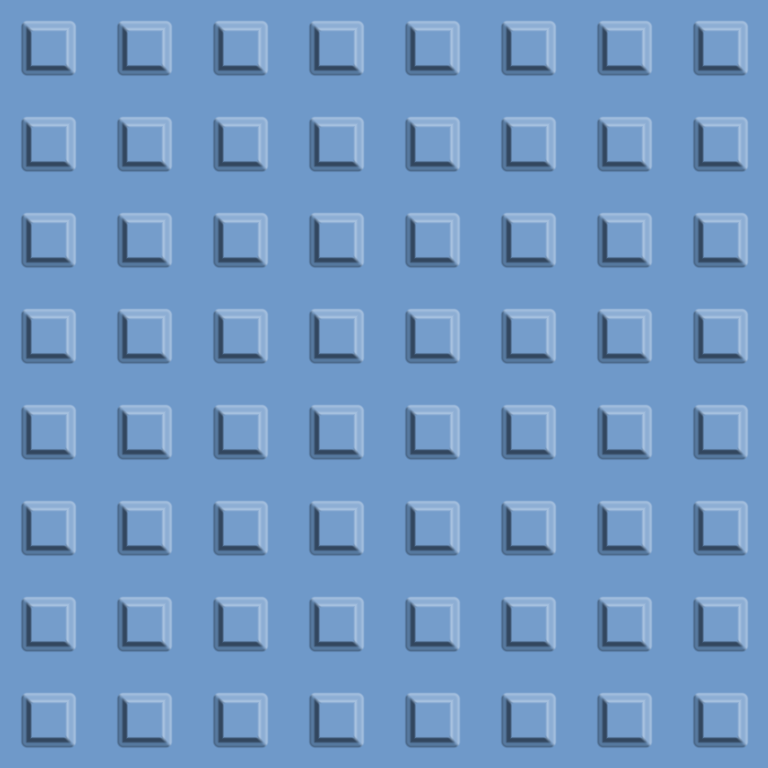
This pattern is drawn by a WebGL 1 fragment shader. Its source:

```glsl
precision highp float;
// Blue sheet with an 8 by 8 grid of raised, rounded square studs.
// Each stud is a rounded-box distance field; its depth drives the bevel
// bands, and the diagonal splits lit (top, right) from shaded sides.

uniform vec2 u_resolution;

#define REPEATS 8.0
#define STUD_CENTER vec2(0.506, 0.497)
#define STUD_HALF 0.286
#define CORNER_RADIUS 0.065
#define BEVEL_WIDTH 0.10
#define MITRE_SOFTNESS 0.035
#define BASE_COLOR vec3(0.435, 0.600, 0.790)
#define TOP_COLOR vec3(0.460, 0.615, 0.795)
#define LIT_COLOR vec3(0.550, 0.680, 0.830)
#define GLINT_COLOR vec3(0.665, 0.765, 0.880)
#define SLATE_COLOR vec3(0.340, 0.475, 0.625)
#define SHADOW_COLOR vec3(0.195, 0.275, 0.370)

float roundedBox(vec2 p, float halfSize, float radius) {
  vec2 q = abs(p) - halfSize + radius;
  return length(max(q, 0.0)) + min(max(q.x, q.y), 0.0) - radius;
}

// Soft ridge of height 1 at the given centre
float ridge(float t, float center, float width) {
  float x = (t - center) / width;
  return exp(-x * x);
}

// Lit side: pale rim, mid slope, bright inner line
vec3 litBevel(float t) {
  float glint = 0.7 * ridge(t, 0.15, 0.17) + 0.9 * ridge(t, 0.88, 0.17);
  return mix(LIT_COLOR, GLINT_COLOR, min(glint, 1.0));
}

// Shaded side: slate rim with a faint dark line, deep inner shadow
vec3 shadedBevel(float t) {
  float shadow = 0.3 * ridge(t, 0.14, 0.10) + smoothstep(0.38, 0.72, t);
  return mix(SLATE_COLOR, SHADOW_COLOR, min(shadow, 1.0));
}

void main() {
  vec2 cell = gl_FragCoord.xy / u_resolution * REPEATS;
  vec2 p = fract(cell) - STUD_CENTER;
  float pixel = REPEATS / min(u_resolution.x, u_resolution.y);

  float d = roundedBox(p, STUD_HALF, CORNER_RADIUS);
  float t = -d / BEVEL_WIDTH;

  // Bevel tone, mitred at the top-left and bottom-right corners
  float lit = smoothstep(-MITRE_SOFTNESS, MITRE_SOFTNESS, p.x + p.y);
  vec3 bevel = mix(shadedBevel(t), litBevel(t), lit);

  // Flat top inside the bevel, sheet outside the stud
  vec3 stud = mix(bevel, TOP_COLOR, smoothstep(0.90, 1.20, t));
  float edge = max(0.012, 0.75 * pixel);
  vec3 color = mix(stud, BASE_COLOR, smoothstep(-edge, edge, d));

  gl_FragColor = vec4(color, 1.0);
}
```
